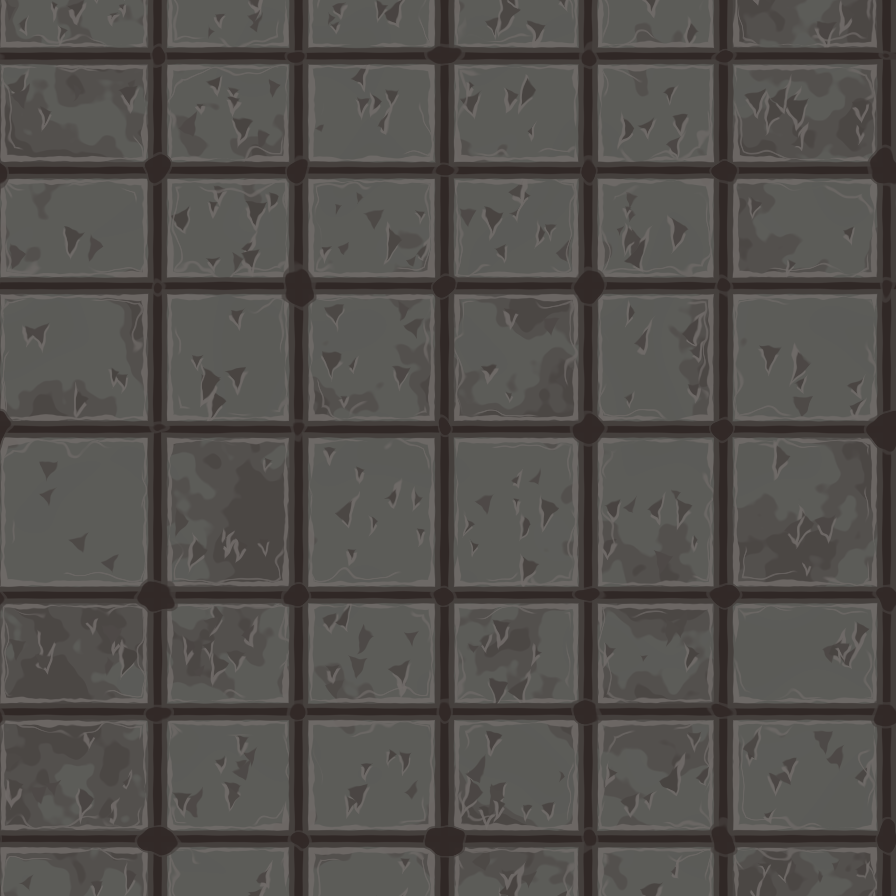
A WebGL 2 fragment shader for this texture:

```glsl
#version 300 es
precision highp float;
// Worn grey stone tiles, six by seven, with dark grout, chipped faces and pale edges.

#define CORE_HALF vec2(0.0046, 0.0038)
#define BAND_HALF vec2(0.0108, 0.0094)
#define RIM_INSET 0.0030
#define RIM_WIDTH 0.0017
#define CHIP_SLOTS 10
#define CHIP_DENSITY 0.78
#define CHIP_SIZE 0.0046
#define STAIN_AMOUNT 0.30
#define BLOT_SIZE 0.011

uniform vec2 u_resolution;
out vec4 fragColor;

const vec3 FACE  = vec3(0.36, 0.36, 0.345);
const vec3 BAND  = vec3(0.27, 0.25, 0.24);
const vec3 PALE  = vec3(0.44, 0.42, 0.41);
const vec3 STAIN = vec3(0.32, 0.305, 0.295);
const vec3 GROUT = vec3(0.19, 0.155, 0.148);

// Grout line positions: x for columns (last one is padding), y for rows.
const vec2 LINES[8] = vec2[8](
  vec2(-0.0104, -0.0625), vec2(0.1758, 0.0638), vec2(0.3333, 0.2057),
  vec2(0.4961, 0.3359), vec2(0.6563, 0.5208), vec2(0.8073, 0.6810),
  vec2(0.9896, 0.8099), vec2(1.2, 0.9375));

vec2 hash2(vec2 p) {
  vec3 h = fract(p.xyx * vec3(0.1031, 0.1030, 0.0973));
  h += dot(h, h.yzx + 33.33);
  return fract((h.xx + h.yz) * h.zy);
}

float cornerSlope(vec2 cell, vec2 offset, float freq) {
  float angle = 6.2832 * hash2(mod(cell + offset, freq) + freq).x;
  return dot(vec2(cos(angle), sin(angle)), -offset);
}

// Gradient noise that repeats over the unit canvas.
float noise(vec2 uv, float freq) {
  vec2 cell = floor(uv * freq), f = fract(uv * freq);
  vec2 w = f * f * f * (f * (f * 6.0 - 15.0) + 10.0);
  float total = 0.0;
  for (int i = 0; i < 4; i++) {
    vec2 o = vec2(i & 1, i >> 1);
    vec2 k = mix(1.0 - w, w, o);
    float angle = 6.2832 * hash2(mod(cell + o, freq) + freq).x;
    total += k.x * k.y * dot(vec2(cos(angle), sin(angle)), f - o);
  }
  return total;
}

// Coverage of a signed distance, smoothed over about one pixel.
float fill(float d) {
  float px = 0.8 / min(u_resolution.x, u_resolution.y);
  return 1.0 - smoothstep(-px, px, d);
}

// Uneven triangle pointing down.
float chipShape(vec2 v, float size, vec2 rnd) {
  float d = -1.0;
  for (int k = 0; k < 3; k++) {
    float a = 1.5708 + 2.0944 * float(k) + 0.6 * (rnd.x - 0.5) * float(k);
    d = max(d, dot(v, vec2(cos(a), sin(a))) - size * (k == 1 ? 0.6 + rnd.y : 1.0));
  }
  return d;
}

void main() {
  vec2 uv = gl_FragCoord.xy / u_resolution;
  vec2 p = fract(uv - LINES[0]) + LINES[0];

  // Find the tile that holds this point.
  vec2 lo = LINES[0], hi = LINES[1], id = vec2(0.0);
  for (int i = 1; i < 7; i++) {
    vec2 passed = step(LINES[i], p);
    lo = mix(lo, LINES[i], passed);
    hi = mix(hi, LINES[i + 1], passed);
    id += passed;
  }
  vec2 size = hi - lo, q = p - lo;
  vec2 d = min(q, size - q);
  vec2 tileRnd = hash2(id + 17.0);

  float broad = noise(uv, 9.0), mid = noise(uv, 30.0);
  float fine = noise(uv, 64.0), grit = noise(uv, 130.0);
  vec2 bandGap = d - BAND_HALF + 0.0012 * fine;
  float inset = min(bandGap.x, bandGap.y);
  float nearCorner = 1.0 - smoothstep(0.012, 0.05, max(d.x, d.y));

  // Face with cloudy stains gathering at the tile edges.
  vec3 color = FACE + 0.006 * broad;
  float cloud = broad + 0.5 * mid + 0.18 * fine + 0.9 * (tileRnd.x - 0.5);
  float stain = cloud - 5.0 * inset + STAIN_AMOUNT - 0.38;
  color = mix(color, STAIN, 0.85 * smoothstep(0.0, 0.07, stain));
  color = mix(color, BAND, 0.55 * smoothstep(0.27, 0.33, stain));

  // Chips: dark hollows, most with a pale lower lip.
  vec2 warp = 0.0045 * vec2(fine, noise(uv + 0.37, 64.0)) + 0.0015 * grit;
  for (int i = 0; i < CHIP_SLOTS; i++) {
    vec2 seed = id * 13.0 + float(i) * 5.3;
    vec2 kind = hash2(seed + 3.1), shape = hash2(seed + 71.7);
    if (kind.x > CHIP_DENSITY * (0.55 + 0.65 * tileRnd.y)) continue;
    vec2 v = q - mix(vec2(0.023), size - 0.023, hash2(seed + 41.9)) + warp;
    float turn = 1.7 * (shape.x - 0.5);
    v = mat2(cos(turn), sin(turn), -sin(turn), cos(turn)) * v;
    float s = CHIP_SIZE * (0.5 + 0.75 * shape.y);
    float chip = chipShape(v * vec2(1.0, 0.8), s, shape);
    color = mix(color, mix(STAIN, BAND, 0.3 + 0.5 * kind.y), fill(chip));
    float lip = abs(chip - 0.0012) - 0.0013 - 0.0015 * mid;
    float lower = 1.0 - smoothstep(-0.1 * s, 0.5 * s, v.y + (shape.x - 0.5) * v.x);
    color = mix(color, PALE, 0.9 * fill(lip) * lower * step(0.25, kind.y));
  }

  // Broken pale rim, thicker at corners, and wandering scratches beside it.
  float rimHalf = RIM_WIDTH + 0.0045 * mid + 0.002 * broad + 0.0012 * nearCorner;
  float rim = fill(abs(inset - RIM_INSET - 0.0035 * fine - 0.001 * grit) - rimHalf);
  float scratch = fill(abs(inset - 0.009 - 0.020 * mid - 0.006 * fine) - 0.0012);
  scratch *= smoothstep(0.0, 0.12, noise(uv + 0.61, 14.0) + 0.15 * nearCorner);
  color = mix(color, PALE, max(0.85 * rim, 0.7 * scratch));

  // Grout: a soft brown band around a dark core.
  color = mix(color, BAND, fill(inset));
  vec2 coreGap = d - CORE_HALF + 0.0012 * mid;
  color = mix(color, GROUT, fill(min(coreGap.x, coreGap.y)));

  // Dirt blots where the lines cross.
  vec2 crossRnd = hash2(mod(id + step(0.5 * size, q), vec2(6.0, 7.0)) + 29.0);
  float reach = BLOT_SIZE * (0.7 + 1.3 * crossRnd.x * crossRnd.x * crossRnd.x);
  float blot = length(d * mix(vec2(0.8, 1.2), vec2(1.2, 0.8), crossRnd.y)) - reach;
  blot += 0.010 * mid + 0.006 * fine;
  color = mix(color, BAND, 0.7 * fill(blot - 0.003));
  color = mix(color, GROUT, 0.9 * fill(blot));

  fragColor = vec4(color, 1.0);
}
```
